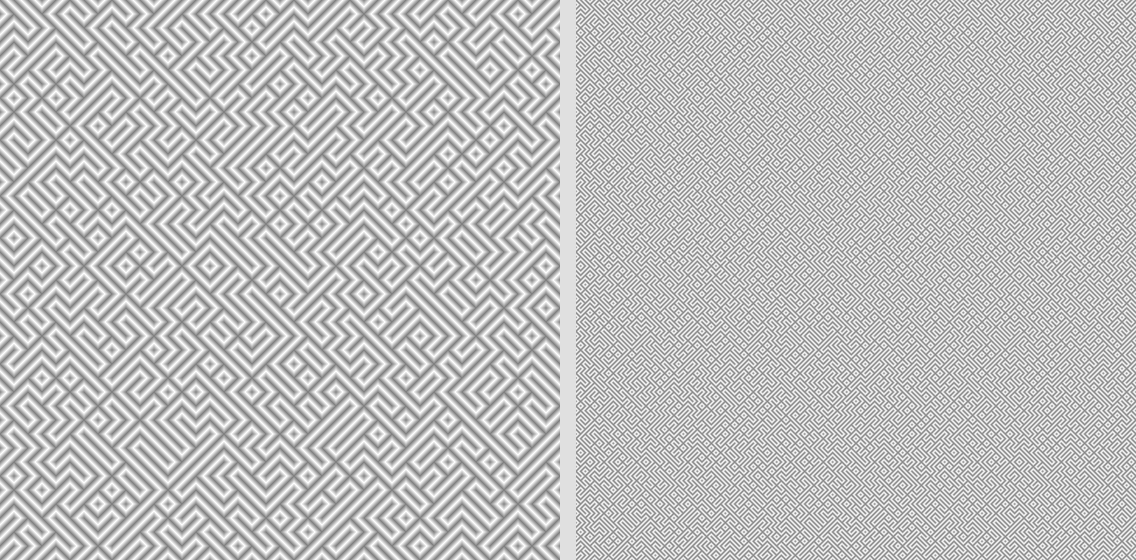
Left: one tile. Right: repeated 3 by 3.
Write a three.js fragment shader that draws this pattern.

```glsl
varying vec2 vUv;

const float CELLS = 40.0;         // whole number of cells per side, so it tiles
const float FLIP_CHANCE = 0.5;    // share of cells whose stripes fall instead of rise
const vec3 GROOVE = vec3(0.5);    // darkest tone, through the cell corners
const vec3 RIDGE = vec3(1.0);     // brightest tone, through the edge midpoints

float hash(vec2 p) {
  return fract(sin(dot(p, vec2(127.1, 311.7))) * 43758.5453);
}

// Linear ramp: 0 at whole numbers, 1 halfway between them
float triangleWave(float t) {
  return 1.0 - abs(2.0 * fract(t) - 1.0);
}

void main() {
  vec2 grid = vUv * CELLS;
  vec2 cell = mod(floor(grid), CELLS);
  vec2 local = fract(grid);

  // Mirror random cells; the wave is symmetric, so all cell borders still meet
  if (hash(cell) < FLIP_CHANCE) local.x = 1.0 - local.x;

  float height = triangleWave(local.x + local.y);
  gl_FragColor = vec4(mix(GROOVE, RIDGE, height), 1.0);
}
```
